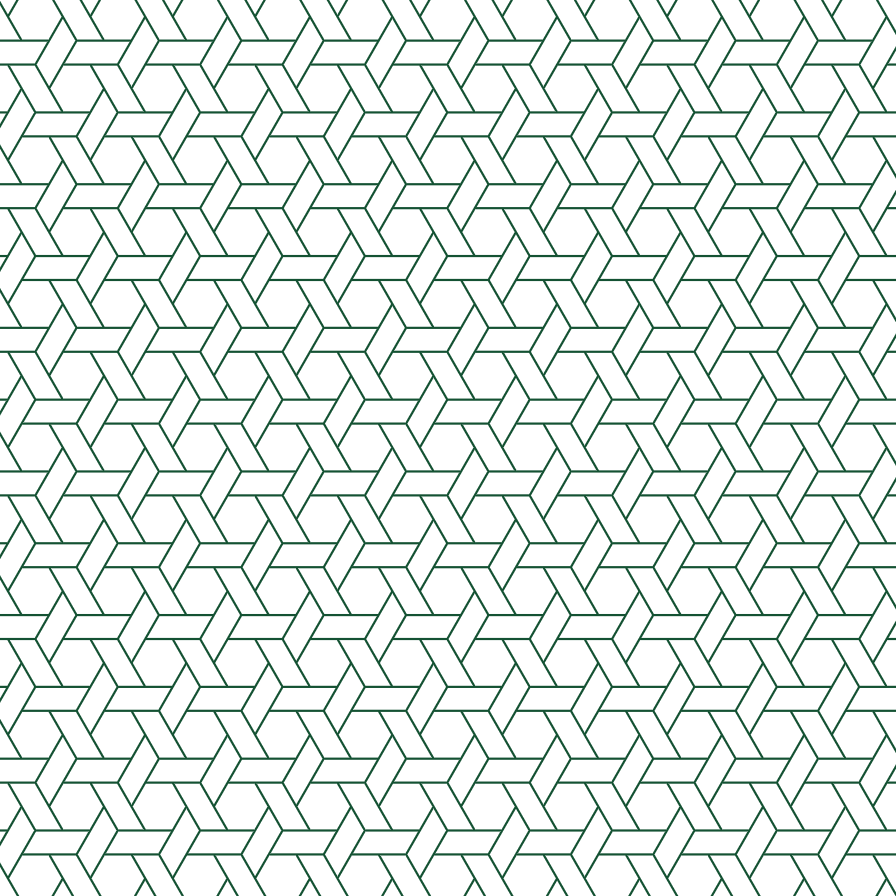
Give the GLSL for this pattern, as a three.js fragment shader.

```glsl
varying vec2 vUv;

#define COLUMNS 10.876
#define ROWS 12.478
#define ORIGIN vec2(0.3613, 0.6341)
#define HALF_STRAND (1.0 / 6.0)
#define LINE_WIDTH 0.00245
#define INK vec3(0.08, 0.32, 0.20)
#define PAPER vec3(1.0)

// Distance to the nearest strand centre, in strand periods
float centreOffset(float t) {
  return abs(fract(t - HALF_STRAND + 0.5) - 0.5);
}

// Outline of a strand, hidden where the strand above it passes
float strandOutline(float offset, float offsetAbove, float period, float pixel) {
  float edge = abs(offset - HALF_STRAND) * period;
  float line = clamp((0.5 * LINE_WIDTH - edge) / pixel + 0.5, 0.0, 1.0);
  return line * step(HALF_STRAND, offsetAbove);
}

void main() {
  // Lattice coordinates, with rows counted downwards
  vec2 cell = (vUv - ORIGIN) * vec2(COLUMNS, -ROWS);
  float pixel = fwidth(vUv.y);

  // Three strand directions
  float level = centreOffset(cell.y);
  float rising = centreOffset(cell.x + 0.5 * cell.y + 2.0 * HALF_STRAND);
  float falling = centreOffset(cell.x - 0.5 * cell.y);

  // Perpendicular strand spacing in canvas units
  float levelPeriod = 1.0 / ROWS;
  float slantPeriod = 1.0 / length(vec2(COLUMNS, 0.5 * ROWS));

  // Cyclic weave: rising over level, level over falling, falling over rising
  float ink = strandOutline(level, rising, levelPeriod, pixel);
  ink = max(ink, strandOutline(falling, level, slantPeriod, pixel));
  ink = max(ink, strandOutline(rising, falling, slantPeriod, pixel));

  gl_FragColor = vec4(mix(PAPER, INK, ink), 1.0);
}
```
